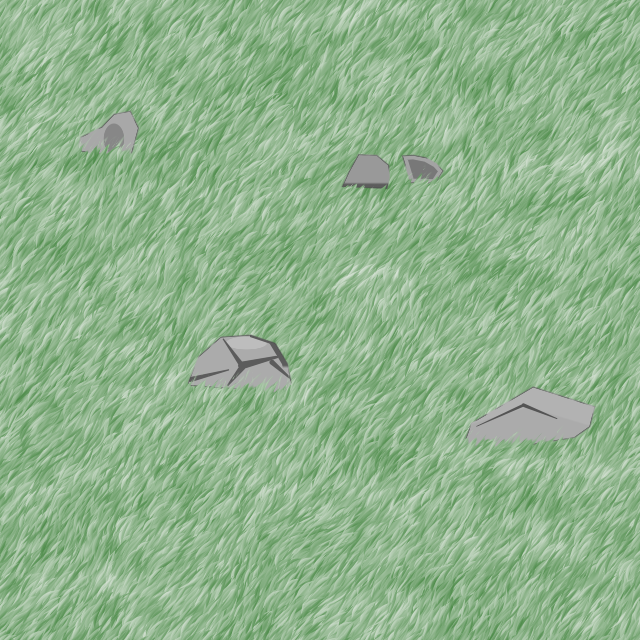
Write a Shadertoy shader that draws this texture.

```glsl
// Wind-swept pale green grass made of curved blades, with five grey rocks half sunk in it.

vec2 hash2(vec2 p) {
    vec3 q = fract(vec3(p.xyx) * vec3(0.1031, 0.1030, 0.0973));
    q += dot(q, q.yzx + 33.33);
    return fract((q.xx + q.yz) * q.zy);
}

float gradientNoise(vec2 p) {
    vec2 i = floor(p), f = fract(p);
    vec2 u = f * f * (3.0 - 2.0 * f);
    vec2 k = vec2(0.0, 1.0);
    float a = dot(hash2(i) * 2.0 - 1.0, f);
    float b = dot(hash2(i + k.yx) * 2.0 - 1.0, f - k.yx);
    float c = dot(hash2(i + k.xy) * 2.0 - 1.0, f - k.xy);
    float d = dot(hash2(i + 1.0) * 2.0 - 1.0, f - 1.0);
    return mix(mix(a, b, u.x), mix(c, d, u.x), u.y);
}

// Fine slanted streaks, used under the blades and along the feet of the rocks
float streaks(vec2 p) {
    return gradientNoise(vec2((p.x - p.y * 0.7) * 150.0, p.y * 32.0));
}

// Layers of tapered, bent blades; returns brightness around zero
float grassTone(vec2 p, float soft) {
    float tone = streaks(p) * 0.25;
    float lean = 0.93 + 0.5 * gradientNoise(p * 9.0);
    float size = 0.022;
    for (int layer = 0; layer < 8; layer++) {
        vec2 shift = hash2(vec2(float(layer) * 7.3 + 2.0, 5.0));
        vec2 g = p / size + shift * 40.0;
        for (int j = -1; j <= 1; j++)
        for (int i = -1; i <= 1; i++) {
            vec2 cell = floor(g) + vec2(i, j);
            vec2 id = cell + float(layer) * 71.0;
            vec2 look = hash2(id + 19.7), form = hash2(id + 43.1);
            vec2 q = (g - cell - hash2(id)) * size;
            float angle = lean + (form.x - 0.5) * 0.6;
            float along = dot(q, vec2(cos(angle), sin(angle)));
            float across = dot(q, vec2(-sin(angle), cos(angle)));
            across += (form.y - 0.35) * 22.0 * along * along;
            float reach = along / mix(0.012, 0.021, look.y);
            float width = mix(0.0014, 0.0027, form.y) * (1.0 - reach * reach);
            float mask = smoothstep(soft, -soft, abs(across) - width);
            float side = clamp(across / 0.0025, -1.0, 1.0);
            tone = mix(tone, (look.x - 0.5) * 0.42 + side * 0.09, mask * 0.78);
        }
    }
    return tone + 0.10 * gradientNoise(p * vec2(6.0, 17.0)) + 0.06 * gradientNoise(p * 28.0);
}

// Signed distance to a seven-cornered outline
float outline(vec2 p, vec2[7] v) {
    float d = dot(p - v[0], p - v[0]), s = 1.0;
    for (int i = 0, j = 6; i < 7; j = i, i++) {
        vec2 e = v[j] - v[i], w = p - v[i];
        vec2 b = w - e * clamp(dot(w, e) / dot(e, e), 0.0, 1.0);
        d = min(d, dot(b, b));
        bvec3 c = bvec3(p.y >= v[i].y, p.y < v[j].y, e.x * w.y > e.y * w.x);
        if (all(c) || all(not(c))) s = -s;
    }
    return s * sqrt(d);
}

// Crack that tapers from width w at a to a fine tip at b
float crack(vec2 p, vec2 a, vec2 b, float w) {
    vec2 e = b - a;
    float h = clamp(dot(p - a, e) / dot(e, e), 0.0, 1.0);
    float d = length(p - a - e * h) - w * (1.0 - 0.75 * h);
    return smoothstep(0.001, -0.001, d);
}

// Lays a rock over the grass, inked at its rim and overgrown at its foot
vec3 placeRock(vec3 grass, vec2 p, float d, float foot, float shade, float tone) {
    float px = 1.0 / iResolution.y;
    float rim = smoothstep(0.0022, 0.0008, abs(d)) * smoothstep(-0.25, 0.1, gradientNoise(p * 45.0));
    vec3 stone = vec3(mix(shade, 0.30, rim * 0.75));
    float height = p.y - foot - 0.028 * streaks(p);
    float cover = smoothstep(-0.003, 0.004, height);
    cover *= 1.0 - 0.65 * smoothstep(0.022, 0.004, height) * smoothstep(0.02, 0.14, tone);
    return mix(grass, stone, smoothstep(px, -px, d) * cover);
}

void mainImage(out vec4 fragColor, in vec2 fragCoord) {
    vec2 p = fragCoord / iResolution.y;
    float tone = grassTone(p, max(0.0007, 0.7 / iResolution.y));
    vec3 color = vec3(0.56, 0.71, 0.55) + tone * vec3(1.0, 0.63, 1.02);
    float d, shade;

    // Large rounded boulder, split by dark cracks
    vec2[7] boulder = vec2[7](vec2(0.299, 0.402), vec2(0.314, 0.440), vec2(0.347, 0.469),
        vec2(0.391, 0.472), vec2(0.427, 0.460), vec2(0.445, 0.430), vec2(0.453, 0.390));
    d = outline(p, boulder) - 0.005;
    shade = 0.67 + 0.07 * smoothstep(1.05, 0.95, length((p - vec2(0.385, 0.464)) / vec2(0.032, 0.010)));
    float shadow = smoothstep(-0.001, 0.001, outline(p + vec2(0.009, 0.001), boulder) - 0.005);
    shadow *= smoothstep(0.424, 0.430, p.y) * step(0.39, p.x);
    shadow = max(shadow, crack(p, vec2(0.378, 0.429), vec2(0.349, 0.470), 0.004));
    shadow = max(shadow, crack(p, vec2(0.378, 0.429), vec2(0.440, 0.444), 0.006));
    shadow = max(shadow, crack(p, vec2(0.298, 0.407), vec2(0.357, 0.422), 0.004));
    shadow = max(shadow, crack(p, vec2(0.380, 0.428), vec2(0.356, 0.398), 0.005));
    shadow = max(shadow, crack(p, vec2(0.425, 0.434), vec2(0.458, 0.405), 0.004));
    color = placeRock(color, p, d, 0.397, mix(shade, 0.36, shadow), tone);

    // Wide flat slab with a ridge
    d = outline(p, vec2[7](vec2(0.723, 0.302), vec2(0.736, 0.339), vec2(0.833, 0.396),
        vec2(0.930, 0.365), vec2(0.922, 0.333), vec2(0.898, 0.316), vec2(0.820, 0.303)));
    shadow = max(crack(p, vec2(0.818, 0.367), vec2(0.745, 0.334), 0.0022),
        crack(p, vec2(0.818, 0.367), vec2(0.870, 0.346), 0.0028));
    shade = 0.67 + 0.03 * smoothstep(0.362, 0.366, p.y + 0.3 * abs(p.x - 0.825));
    color = placeRock(color, p, d, 0.311, mix(shade, 0.33, shadow), tone);

    // Small pointed rock with a dark face
    d = outline(p, vec2[7](vec2(0.120, 0.764), vec2(0.126, 0.786), vec2(0.159, 0.802),
        vec2(0.178, 0.822), vec2(0.204, 0.827), vec2(0.217, 0.800), vec2(0.204, 0.752)));
    shade = mix(0.66, 0.53, smoothstep(1.05, 0.95, length((p - vec2(0.178, 0.783)) / vec2(0.016, 0.024))));
    color = placeRock(color, p, d, 0.765, shade, tone);

    // Pair of low stones, darker towards the ground
    d = outline(p, vec2[7](vec2(0.534, 0.708), vec2(0.545, 0.732), vec2(0.560, 0.759),
        vec2(0.589, 0.758), vec2(0.608, 0.742), vec2(0.609, 0.722), vec2(0.605, 0.705)));
    color = placeRock(color, p, d, 0.704, mix(0.36, 0.60, smoothstep(0.711, 0.716, p.y)), tone);
    d = outline(p, vec2[7](vec2(0.641, 0.714), vec2(0.628, 0.757), vec2(0.646, 0.758),
        vec2(0.666, 0.754), vec2(0.682, 0.745), vec2(0.693, 0.733), vec2(0.680, 0.713)));
    shade = mix(0.47, 0.64, smoothstep(-0.008, -0.006, d));
    color = placeRock(color, p, d, 0.718, shade, tone);

    fragColor = vec4(clamp(color, 0.0, 1.0), 1.0);
}
```
